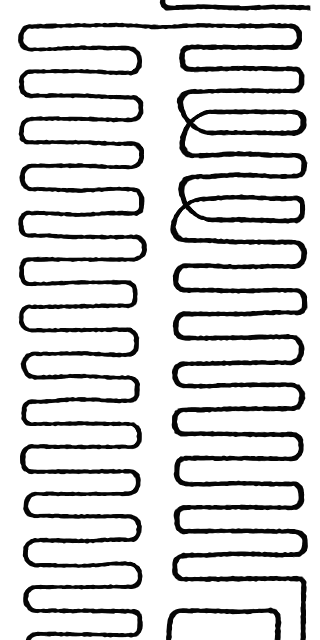
Give the GLSL for this pattern, as a Shadertoy shader.

```glsl
#define INK vec3(0.02)
#define PAPER vec3(1.0)
#define LEFT_MID 0.25
#define RIGHT_MID 0.755
#define FIRST_ROW 0.081
#define LEFT_HALF_WIDTH 0.0063
#define RIGHT_HALF_WIDTH 0.0072
#define ROUGHNESS 0.0032
#define SWAY 0.009
#define ROW_JITTER 0.006

float hash(vec2 p) {
    p = fract(p * vec2(0.1731, 0.3197));
    p += dot(p, p.yx + 17.31);
    return fract((p.x + p.y) * p.x * 13.7);
}

float noise(vec2 p) {
    vec2 i = floor(p), f = fract(p);
    f = f * f * (3.0 - 2.0 * f);
    return mix(mix(hash(i), hash(i + vec2(1, 0)), f.x),
               mix(hash(i + vec2(0, 1)), hash(i + vec2(1, 1)), f.x), f.y);
}

// Distance to a U bend: two rows joined at turnX, cut off at midX
float bend(vec2 p, float turnX, float side, float y0, float y1,
           float midX, float roundness, float lean) {
    float halfGap = 0.5 * (y1 - y0);
    float dy = p.y - 0.5 * (y0 + y1);
    float inward = side * (turnX + lean * dy - p.x);
    float r = min(halfGap, 0.08) * roundness;
    vec2 c = vec2(r - inward, abs(dy) - halfGap + r);
    float d = length(max(c, 0.0)) + min(max(c.x, c.y), 0.0) - r;
    float swelling = 0.0014 * smoothstep(0.035, 0.0, inward);
    return max(abs(d), side * (midX - p.x)) - swelling;
}

float rowJitter(float k, float seed) {
    return k < 0.5 ? 0.0 : (hash(vec2(k, seed)) - 0.5) * ROW_JITTER;
}

float leftRow(float k) {
    return FIRST_ROW + 0.0732 * k + rowJitter(k, 3.0);
}

// Rows sit closer together in the upper part
float rightRow(float k) {
    return FIRST_ROW + 0.0672 * k + 0.0083 * max(k - 10.0, 0.0) + rowJitter(k, 8.0);
}

float leftColumn(vec2 p) {
    float d = 1.0;
    for (int i = 0; i < 27; i++) {
        float k = float(i), h = hash(vec2(k, 21.0)) - 0.5;
        bool outer = i % 2 == 0;
        float turnX = outer ? 0.0625 + 0.0007 * k + 0.008 * h : 0.436 + 0.024 * h;
        float roundness = 0.83 + 0.3 * (hash(vec2(k, 34.0)) - 0.5);
        d = min(d, bend(p, turnX, outer ? -1.0 : 1.0, leftRow(k), leftRow(k + 1.0),
                        LEFT_MID, roundness, 0.0));
    }
    return d;
}

float rightColumn(vec2 p) {
    float d = 1.0;
    for (int i = 0; i < 24; i++) {
        float k = float(i), h = hash(vec2(k, 55.0)) - 0.5;
        bool outer = i % 2 == 0;
        bool crossed = !outer && i > 1 && i < 10;
        float first = k, last = k + 1.0, lean = 0.0;
        float roundness = 0.82 + 0.3 * (hash(vec2(k, 47.0)) - 0.5);
        // Neighbouring inner bends span two rows and cross each other
        if (crossed) {
            bool upper = i % 4 == 3;
            first = upper ? k : k - 1.0;
            last = first + 2.0;
            lean = upper ? 0.4 : -0.4;
            roundness = 0.92;
        }
        float innerX = i < 9 ? 0.571 : 0.55;
        float turnX = outer ? 0.945 + 0.014 * h : innerX + 0.012 * h;
        d = min(d, bend(p, turnX, outer ? 1.0 : -1.0, rightRow(first), rightRow(last),
                        RIGHT_MID, roundness, lean));
    }
    // Tail running off the bottom
    return min(d, bend(p, 0.948, 1.0, rightRow(24.0), 2.4, RIGHT_MID, 0.2, 0.0));
}

// Rounded frame at the bottom and cut row at the top
float endPieces(vec2 p) {
    float d = bend(p, 0.525, -1.0, 1.909, 2.4, 0.698, 0.4, -0.03);
    d = min(d, bend(p, 0.868, 1.0, 1.909, 2.4, 0.698, 0.35, 0.0));
    return min(d, bend(p, 0.508, -1.0, -0.3, 0.023, 0.96, 0.25, 0.0));
}

void mainImage(out vec4 fragColor, in vec2 fragCoord) {
    // Width is 1, height is 2, y runs down from the top
    vec2 p = vec2(fragCoord.x, iResolution.y - fragCoord.y) / iResolution.xy * vec2(1.0, 2.0);
    float pixel = 1.0 / iResolution.x;

    // Hand-drawn sway and ragged ink edge
    vec2 q = p + SWAY * (vec2(noise(p * 9.0), noise(p * 8.0 + 40.0)) - 0.5);
    float ragged = ROUGHNESS * (noise(p * 110.0) - 0.5);

    float bridge = max(abs(q.y - FIRST_ROW), abs(q.x - 0.5) - 0.26);
    float d = min(leftColumn(q), bridge) - LEFT_HALF_WIDTH;
    d = min(d, min(rightColumn(q), endPieces(q)) - RIGHT_HALF_WIDTH);

    float paper = clamp(0.5 + (d + ragged) / pixel, 0.0, 1.0);
    fragColor = vec4(mix(INK, PAPER, paper), 1.0);
}
```
